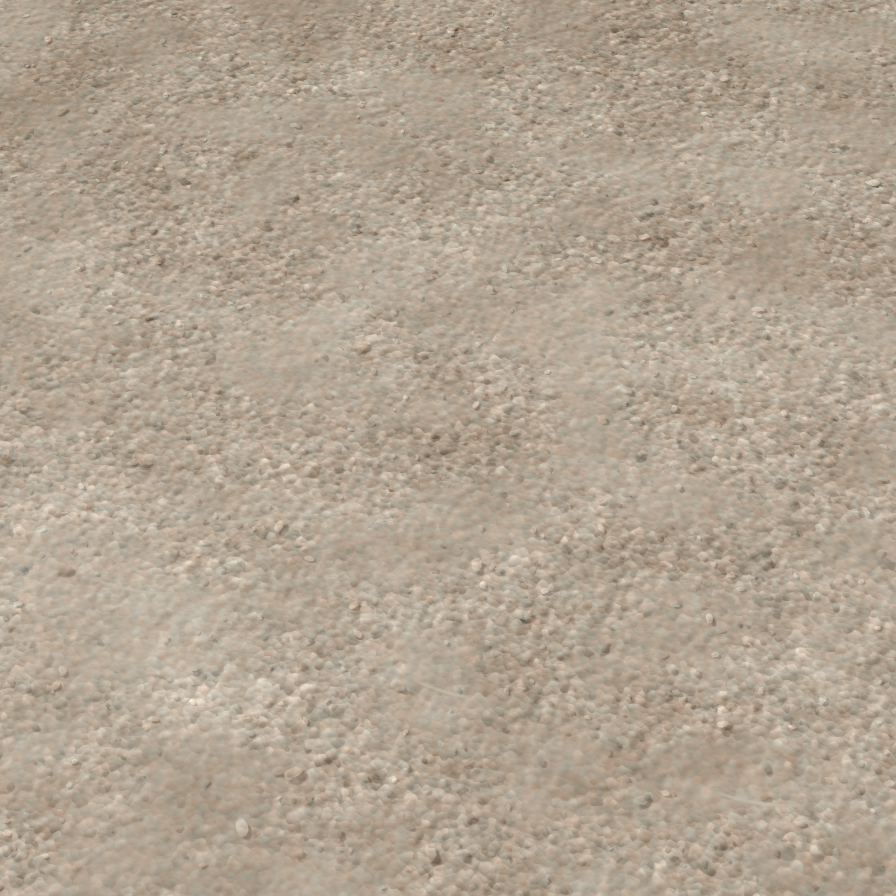
Give the GLSL for this texture, as a three.js fragment shader.

```glsl
// Dry sandy ground with fine grit, scattered pebbles and a few straws, seen at a slant.
varying vec2 vUv;

float hash(vec2 p) {
  vec3 q = fract(vec3(p.xyx) * 0.1031);
  q += dot(q, q.yzx + 33.33);
  return fract((q.x + q.y) * q.z);
}

float noise(vec2 p) {
  vec2 i = floor(p), f = fract(p);
  f = f * f * (3.0 - 2.0 * f);
  return mix(mix(hash(i), hash(i + vec2(1.0, 0.0)), f.x),
             mix(hash(i + vec2(0.0, 1.0)), hash(i + 1.0), f.x), f.y);
}

mat2 rotation(float angle) {
  float c = cos(angle), s = sin(angle);
  return mat2(c, s, -s, c);
}

float fbm(vec2 p) {
  float sum = 0.0, weight = 0.5;
  for (int i = 0; i < 4; i++) {
    sum += weight * noise(p);
    p = rotation(0.6) * p * 2.03 + 17.3;
    weight *= 0.5;
  }
  return sum / 0.9375;
}

// Height of the fine dust
float dustHeight(vec2 p) {
  return 0.45 * noise(rotation(0.5) * p * 52.0) + 0.55 * noise(rotation(1.2) * p * 105.0 + 40.0);
}

// Packed angular grains: x is brightness, y is a warm or cool hue; most are faint, few are strong
vec2 grains(vec2 p) {
  vec2 cell = floor(p), sum = vec2(0.0);
  float total = 0.0001;
  for (int j = -1; j <= 1; j++) {
    for (int i = -1; i <= 1; i++) {
      vec2 id = cell + vec2(float(i), float(j));
      vec2 away = p - id - vec2(hash(id + 5.3), hash(id + 17.9));
      float weight = exp(-22.0 * dot(away, away));
      float tone = hash(id + 29.1) - 0.5;
      float lit = clamp(dot(away, vec2(-0.8, 0.8)), -0.5, 0.5);
      sum += weight * vec2(4.4 * tone * tone * tone + 0.55 * lit, hash(id + 41.7) - 0.5);
      total += weight;
    }
  }
  return sum / total;
}

// Pebbles on a jittered grid: colour offset from lit stones and their shadows
vec3 pebbles(vec2 p, float density, float seed) {
  vec2 cell = floor(p);
  vec3 tint = vec3(0.0);
  for (int j = -1; j <= 1; j++) {
    for (int i = -1; i <= 1; i++) {
      vec2 id = cell + vec2(float(i), float(j));
      vec2 key = id + seed;
      if (hash(key + 3.7) > density) continue;
      vec2 toStone = p - id - vec2(hash(key + 11.1), hash(key + 23.9));
      float size = mix(0.19, 0.38, pow(hash(key + 31.3), 2.0));
      mat2 turn = rotation(6.28 * hash(key + 47.7));
      vec2 stretch = vec2(0.85, 1.35);
      float wobble = 0.20 * (noise(p * 4.0 + seed) - 0.5);
      float stone = length(turn * toStone * stretch) - size + wobble;
      float shade = length(turn * (toStone - size * vec2(0.7, -0.7)) * stretch) - size + wobble;
      float tone = hash(key + 59.1);
      float lit = dot(toStone, vec2(-0.7, 0.7)) / size;
      vec3 stoneTint = vec3(mix(-0.07, 0.13, tone * tone) + 0.06 * lit);
      stoneTint += (hash(key + 71.3) - 0.5) * vec3(0.05, -0.01, -0.04);
      tint = mix(tint, vec3(-0.18, -0.18, -0.17), 0.8 * (1.0 - smoothstep(-0.10, 0.06, shade)));
      tint = mix(tint, stoneTint, 1.0 - smoothstep(-0.06, 0.05, stone));
    }
  }
  return tint;
}

// Thin curved straws, faded toward both ends
float straws(vec2 uv) {
  float cover = 0.0;
  for (int i = 0; i < 6; i++) {
    float k = float(i);
    vec2 center = vec2(hash(vec2(k, 5.0)), 0.65 * hash(vec2(k, 9.0)));
    vec2 q = rotation(0.9 * (hash(vec2(k, 14.0)) - 0.5)) * (uv - center);
    float reach = mix(0.015, 0.07, hash(vec2(k, 21.0)));
    float away = abs(q.y - 2.0 * q.x * q.x);
    cover = max(cover, (1.0 - smoothstep(0.0006, 0.0028, away))
                     * (1.0 - smoothstep(reach * 0.5, reach, abs(q.x))));
  }
  return cover;
}

void main() {
  // Perspective: the ground shrinks toward the top
  float depth = 1.0 / (1.0 - 0.35 * vUv.y);
  vec2 ground = vec2((vUv.x - 0.5) * depth, 3.0 * depth) + 4.0;

  // Broad patches of pale dust and warmer soil
  float patches = fbm(ground * vec2(3.5, 5.5)) - 0.5;
  float mottle = fbm(ground * vec2(13.0, 17.0) + 30.0) - 0.5;
  float rough = smoothstep(0.32, 0.68, fbm(ground * vec2(10.0, 13.0) + 60.0));
  vec3 color = vec3(0.708, 0.654, 0.586) - vec3(0.042, 0.043, 0.047) * smoothstep(0.55, 1.05, vUv.y);
  color += patches * vec3(0.11, 0.13, 0.14) + mottle * vec3(0.09, 0.10, 0.11);

  // Dust relief lit from the upper left
  vec2 lightStep = vec2(-0.0017, 0.0022);
  color += (dustHeight(ground - lightStep) - dustHeight(ground + lightStep)) * mix(0.14, 0.24, rough);

  // Coarse and fine grains, strongest in the rough parts
  vec2 coarse = grains(rotation(0.4) * ground * 74.0);
  vec2 fine = grains(rotation(1.1) * ground * 122.0 + 50.0);
  color += (coarse.x * 0.13 + fine.x * 0.12) * mix(0.45, 1.15, rough);
  color += (coarse.y + fine.y) * vec3(0.028, -0.006, -0.020);

  // Small stones gather in the rough parts, larger ones lie anywhere
  color += pebbles(ground * 62.0, 0.04 + 0.16 * rough, 19.0) * 0.75;
  color += pebbles(ground * 36.0, 0.035, 83.0);

  color = mix(color, vec3(0.78, 0.75, 0.67), 0.6 * straws(vUv));
  gl_FragColor = vec4(color, 1.0);
}
```
